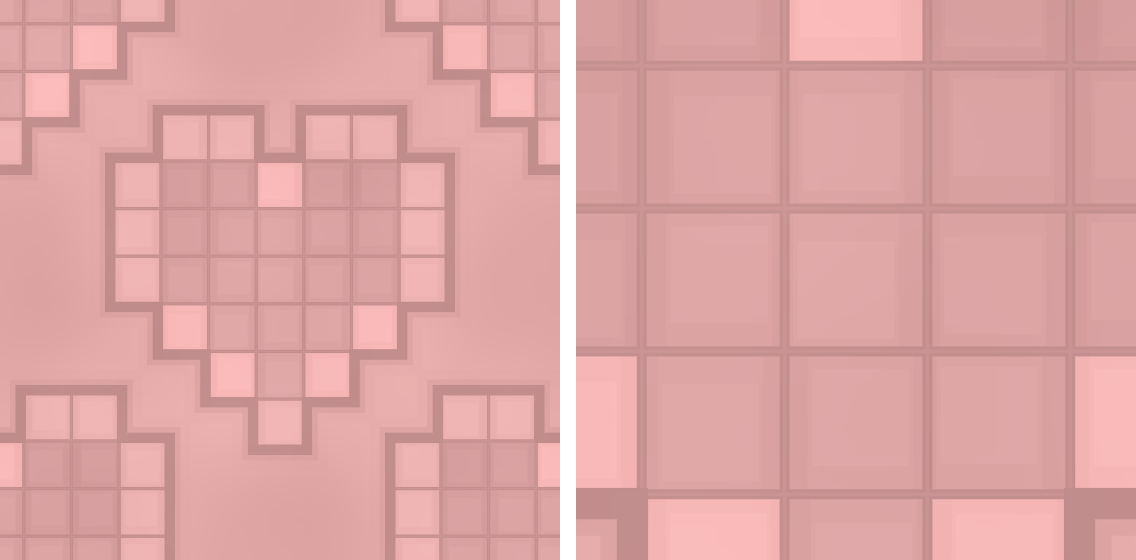
Left, the full canvas; right, a detail of the centre.
This pattern is drawn by a Shadertoy shader. Its source:

```glsl
const float REPEATS = 1.0;          // tiles down the canvas, two hearts per tile
const float CELLS_PER_TILE = 11.76; // heart cells along one tile side

// Widths in cells
const float OUTLINE_IN = 0.045;
const float OUTLINE_OUT = 0.175;
const float HALO_OUT = 0.29;
const float GROOVE_HALF = 0.035;
const float GROOVE_CORE = 0.012;

const vec3 GROUND_LIGHT = vec3(0.912, 0.685, 0.680);
const vec3 GROUND_DARK  = vec3(0.870, 0.640, 0.640);
const vec3 HALO_COLOR   = vec3(0.855, 0.630, 0.630);
const vec3 OUTLINE_COLOR = vec3(0.760, 0.550, 0.550);
const vec3 GROOVE_COLOR = vec3(0.770, 0.560, 0.560);
const vec3 RIM_BRIGHT   = vec3(0.970, 0.720, 0.720);
const vec3 RIM_SOFT     = vec3(0.925, 0.695, 0.695);
const vec3 CORE_LIGHT   = vec3(0.872, 0.650, 0.650);
const vec3 CORE_DARK    = vec3(0.825, 0.602, 0.605);

const float BLOCKS = 48.0;          // mottling blocks per tile
const float NOISE_PERIOD = 6.0;
const float MOTTLE = 0.022;
const float CELL_WEAR = 0.022;
const float TAU = 6.2831853;

vec2 hash2(vec2 p) {
    p = vec2(dot(p, vec2(127.1, 311.7)), dot(p, vec2(269.5, 183.3)));
    return fract(sin(p) * 43758.5) * 2.0 - 1.0;
}

float cornerSlope(vec2 corner, vec2 offset) {
    return dot(hash2(mod(corner, NOISE_PERIOD)), offset);
}

// Tiling gradient noise
float gradientNoise(vec2 p) {
    vec2 i = floor(p), f = fract(p);
    vec2 u = f * f * (3.0 - 2.0 * f);
    vec2 e = vec2(1.0, 0.0);
    return mix(mix(cornerSlope(i, f), cornerSlope(i + e, f - e), u.x),
               mix(cornerSlope(i + e.yx, f - e.yx), cornerSlope(i + 1.0, f - 1.0), u.x), u.y);
}

// Stepped heart on a 7 by 7 grid centred on cell zero
bool inHeart(vec2 cell) {
    float x = abs(cell.x);
    if (cell.y > 2.5) return cell.y < 3.5 && abs(x - 1.5) < 1.0;
    return x < min(3.0, 3.0 + cell.y) + 0.5;
}

// Square-cornered signed distance, limited to one cell
float heartDistance(vec2 p) {
    vec2 cell = floor(p + 0.5);
    bool inside = inHeart(cell);
    float d = 1.0;
    for (int j = -1; j <= 1; j++)
    for (int i = -1; i <= 1; i++) {
        vec2 other = cell + vec2(i, j);
        vec2 gap = abs(p - other) - 0.5;
        if (inHeart(other) != inside) d = min(d, max(gap.x, gap.y));
    }
    return inside ? -d : d;
}

bool onRim(vec2 cell) {
    vec2 e = vec2(1.0, 0.0);
    return !(inHeart(cell + e) && inHeart(cell - e) && inHeart(cell + e.yx) && inHeart(cell - e.yx));
}

float below(float edge, float x, float aa) {
    return 1.0 - smoothstep(edge - aa, edge + aa, x);
}

vec3 cellColor(vec2 p, float aa) {
    vec2 cell = floor(p + 0.5), local = p - cell;
    vec3 core = mix(CORE_LIGHT, CORE_DARK, clamp(0.17 * abs(cell.x) + 0.22 * cell.y, 0.0, 1.0));
    vec3 rim = mix(RIM_BRIGHT, RIM_SOFT, smoothstep(2.1, 3.3, length(cell)));
    vec3 color = onRim(cell) ? rim : core;

    // Offset translucent panels
    vec2 shift = hash2(cell) * 0.07;
    vec2 panel = abs(local - shift);
    float tall = below(0.37, panel.x, aa);
    float square = below(0.34, max(panel.x, panel.y), aa);
    color += CELL_WEAR * (0.6 * tall + 0.6 * square - 0.8);

    // Grooves with a paler core
    vec2 side = 0.5 - abs(local);
    float groove = min(side.x, side.y);
    vec3 line = mix(GROOVE_COLOR, CORE_DARK, 0.5 * below(GROOVE_CORE, groove, aa));
    return mix(color, line, below(GROOVE_HALF, groove, aa));
}

void mainImage(out vec4 fragColor, in vec2 fragCoord) {
    vec2 uv = fragCoord / iResolution.y * REPEATS;
    float aa = 0.6 * CELLS_PER_TILE * REPEATS / iResolution.y;

    // Half-drop lattice: nearest of the centre and corner hearts
    vec2 centre = (fract(uv) - 0.5) * CELLS_PER_TILE;
    vec2 corner = (fract(uv + 0.5) - 0.5) * CELLS_PER_TILE;
    float d = heartDistance(centre), dCorner = heartDistance(corner);
    vec2 p = d < dCorner ? centre : corner;
    d = min(d, dCorner);

    // Ground darkens between the hearts
    vec2 wave = cos(TAU * (uv - 0.5));
    float far = 0.5 - 0.5 * wave.x * wave.y;
    vec3 color = mix(GROUND_LIGHT, GROUND_DARK, smoothstep(0.45, 1.0, far));
    color = mix(color, HALO_COLOR, 0.15 * below(0.5, d, aa));
    color = mix(color, HALO_COLOR, 0.75 * below(HALO_OUT, d, aa));

    // Outline, then cells inside it
    color = mix(color, OUTLINE_COLOR, below(OUTLINE_OUT, d, aa));
    color = mix(color, cellColor(p, aa), below(-OUTLINE_IN, d, aa));

    // Soft and blocky mottling
    vec2 block = (floor(uv * BLOCKS) + 0.5) / BLOCKS;
    color += MOTTLE * mix(gradientNoise(uv * NOISE_PERIOD), gradientNoise(block * NOISE_PERIOD), 0.5);
    fragColor = vec4(clamp(color, 0.0, 1.0), 1.0);
}
```
